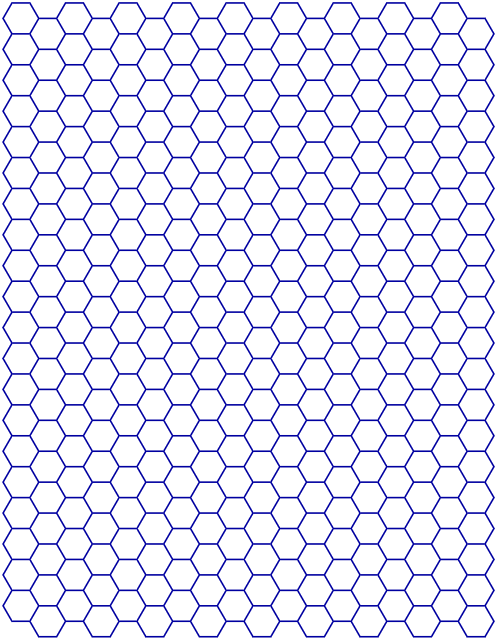
Give the GLSL for this pattern, as a WebGL 1 fragment shader.

```glsl
precision highp float;

uniform vec2 u_resolution;

// Lengths are fractions of the canvas height.
const float COLUMNS = 18.0;
const float ROWS = 20.0;
const float SIDE = 0.02789;
const float LINE_WIDTH = 0.0025;
const vec2 MARGIN = vec2(0.0048, 0.0046);   // from the left and the top
const vec3 PAPER = vec3(1.0);
const vec3 INK = vec3(0.0, 0.0, 0.627);

const float SQRT3 = 1.7320508;
const float APOTHEM = 0.5 * SQRT3 * SIDE;
const vec2 PITCH = vec2(1.5 * SIDE, 2.0 * APOTHEM);

// Signed distance to a flat-topped hexagon, with mitred corners.
float hexagon(vec2 p) {
  p = abs(p);
  return max(p.y, dot(p, vec2(0.5 * SQRT3, 0.5))) - APOTHEM;
}

// Centre of the cell nearest to p in a column; odd columns sit half a cell lower.
vec2 cellCentre(vec2 p, float column) {
  float shift = 0.5 * mod(column, 2.0);
  float row = clamp(floor(p.y / PITCH.y - shift + 0.5), 0.0, ROWS - 1.0);
  return PITCH * vec2(column, row + shift);
}

// Distance to the outlines of the finite honeycomb.
float honeycomb(vec2 p) {
  float firstColumn = floor(p.x / PITCH.x);
  float d = 1.0;
  for (int i = 0; i < 2; i++) {
    float column = clamp(firstColumn + float(i), 0.0, COLUMNS - 1.0);
    d = min(d, abs(hexagon(p - cellCentre(p, column))));
  }
  return d;
}

void main() {
  // Origin at the centre of the top left cell, y pointing down.
  vec2 uv = gl_FragCoord.xy / u_resolution.y;
  vec2 p = vec2(uv.x, 1.0 - uv.y) - MARGIN - vec2(SIDE, APOTHEM);

  // One pixel of edge smoothing.
  float pixel = 1.0 / u_resolution.y;
  float ink = clamp(0.5 + (0.5 * LINE_WIDTH - honeycomb(p)) / pixel, 0.0, 1.0);
  gl_FragColor = vec4(mix(PAPER, INK, ink), 1.0);
}
```
